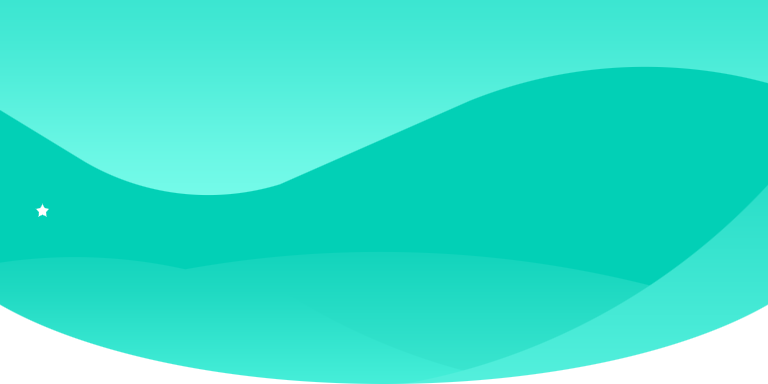
A Shadertoy shader for this background:

```glsl
// Layered teal hills under a pale mint sky, in a panel with a curved white base and a small star.

// Lengths are in canvas heights: x runs 0..2, y runs 0..1 upward.
const float PI = 3.14159265;

const vec3 SKY_TOP = vec3(0.235, 0.902, 0.820);
const vec3 SKY_LOW = vec3(0.455, 0.982, 0.912);
const vec3 TEAL = vec3(0.008, 0.816, 0.714);
const vec3 MINT_TOP = vec3(0.070, 0.830, 0.735);
const vec3 MINT_LOW = vec3(0.245, 0.905, 0.820);
const vec3 SLOPE_TOP = vec3(0.165, 0.870, 0.785);
const vec3 SLOPE_LOW = vec3(0.330, 0.940, 0.865);
const vec3 WHITE = vec3(1.0);

// Circles as centre.xy, radius
const vec3 VALLEY = vec3(0.542, 1.130, 0.638);
const vec3 RIDGE = vec3(1.680, -0.398, 1.224);
const vec3 SMALL_HILL = vec3(0.195, -0.982, 1.3125);
const vec3 WIDE_HILL = vec3(0.990, -2.521, 2.865);
const vec3 RIGHT_BOWL = vec3(0.755, 1.669, 1.695);
const vec3 LEFT_BOWL = vec3(1.646, 1.672, 1.695);

// Joints of the upper wave
const float WAVE_START = 0.7135;
const float VALLEY_LEFT = 0.221;
const float VALLEY_RIGHT = 0.729;
const float RIDGE_LEFT = 1.224;

const vec2 BASE_CENTER = vec2(1.0, 0.474);
const vec2 BASE_RADII = vec2(1.211, 0.474);
const vec2 STAR_CENTER = vec2(0.1107, 0.4505);
const float STAR_OUTER = 0.0175;
const float STAR_INNER = 0.0098;

// Smoothed coverage, one where d is negative
float cover(float d) {
    return clamp(0.5 - d / max(fwidth(d), 1e-6), 0.0, 1.0);
}

float circle(vec2 p, vec3 c) {
    return length(p - c.xy) - c.z;
}

// Vertical half extent of a circle at x
float arc(float x, vec3 c) {
    float dx = x - c.x;
    return sqrt(max(c.z * c.z - dx * dx, 0.0));
}

float valleyHeight(float x) { return VALLEY.y - arc(x, VALLEY); }
float ridgeHeight(float x) { return RIDGE.y + arc(x, RIDGE); }

// Two arcs joined by straight slopes
float waveHeight(float x) {
    if (x < VALLEY_LEFT)
        return mix(WAVE_START, valleyHeight(VALLEY_LEFT), x / VALLEY_LEFT);
    if (x < VALLEY_RIGHT) return valleyHeight(x);
    if (x < RIDGE_LEFT) {
        float t = (x - VALLEY_RIGHT) / (RIDGE_LEFT - VALLEY_RIGHT);
        return mix(valleyHeight(VALLEY_RIGHT), ridgeHeight(RIDGE_LEFT), t);
    }
    return ridgeHeight(x);
}

// Five-pointed star, folded into half of one point
float star(vec2 p) {
    float sector = 2.0 * PI / 5.0;
    float a = mod(atan(p.x, p.y) + 0.5 * sector, sector) - 0.5 * sector;
    vec2 q = length(p) * vec2(cos(a), abs(sin(a)));
    vec2 tip = vec2(STAR_OUTER, 0.0);
    vec2 side = STAR_INNER * vec2(cos(0.5 * sector), sin(0.5 * sector)) - tip;
    return dot(q - tip, normalize(vec2(side.y, -side.x)));
}

void mainImage(out vec4 fragColor, in vec2 fragCoord) {
    vec2 p = fragCoord / iResolution.xy * vec2(2.0, 1.0);

    // Sky and upper wave
    vec3 color = mix(SKY_LOW, SKY_TOP, smoothstep(0.0, 1.0, (p.y - 0.49) / 0.51) * 0.4
                     + clamp((p.y - 0.49) / 0.51, 0.0, 1.0) * 0.6);
    color = mix(color, TEAL, cover(p.y - waveHeight(p.x)));

    // Lower hills, brightening downward and to the left
    vec3 mint = mix(MINT_LOW, MINT_TOP, clamp(p.y / 0.345, 0.0, 1.0));
    float glow = cover(-circle(p, LEFT_BOWL)) * clamp((0.24 - p.y) / 0.24, 0.0, 1.0);
    mint += 0.03 * glow;
    float hills = min(circle(p, SMALL_HILL), circle(p, WIDE_HILL));
    color = mix(color, mint, cover(hills));

    // Right slope
    vec3 slope = mix(SLOPE_LOW, SLOPE_TOP, clamp(p.y / 0.515, 0.0, 1.0));
    color = mix(color, slope, cover(-circle(p, RIGHT_BOWL)));

    // Star
    color = mix(color, WHITE, cover(star(p - STAR_CENTER)));

    // White outside the curved base
    vec2 base = vec2(p.x - BASE_CENTER.x, min(p.y - BASE_CENTER.y, 0.0)) / BASE_RADII;
    color = mix(WHITE, color, cover(length(base) - 1.0));

    fragColor = vec4(color, 1.0);
}
```
